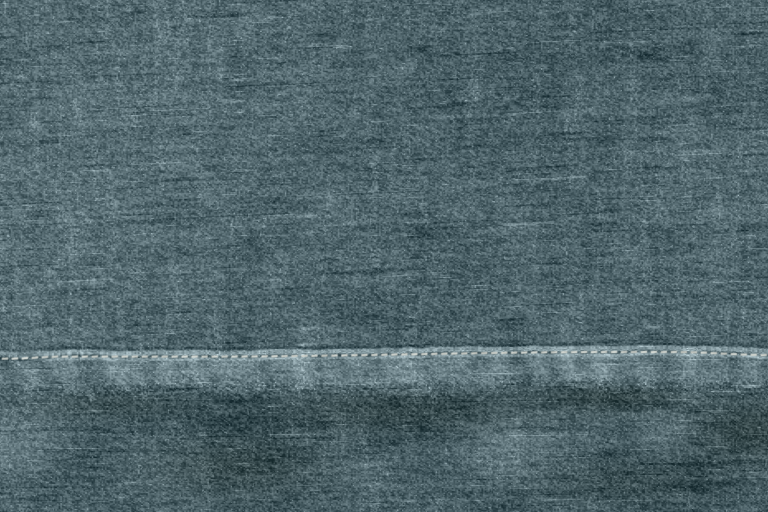
Reproduce this texture procedurally as a WebGL 1 fragment shader.

```glsl
precision highp float;
uniform vec2 u_resolution;

float hash(vec2 p) {
  vec3 q = fract(p.xyx * vec3(0.1031, 0.1030, 0.0973));
  q += dot(q, q.yzx + 33.33);
  return fract((q.x + q.y) * q.z);
}

float noise(vec2 p) {
  vec2 i = floor(p), f = fract(p);
  f = f * f * (3.0 - 2.0 * f);
  return mix(mix(hash(i), hash(i + vec2(1.0, 0.0)), f.x),
             mix(hash(i + vec2(0.0, 1.0)), hash(i + 1.0), f.x), f.y);
}

float cloud(vec2 p) {
  return 0.55 * noise(p) + 0.3 * noise(p * 2.1 + 17.0) + 0.15 * noise(p * 4.3 + 41.0);
}

// Soft elliptical spot
float spot(vec2 p, vec2 center, vec2 radius) {
  vec2 q = (p - center) / radius;
  return exp(-dot(q, q));
}

float line(float d, float halfWidth, float blur) {
  return 1.0 - smoothstep(halfWidth - blur, halfWidth + blur, abs(d));
}

// Height of the seam across the cloth
float seamHeight(float x) {
  return 0.304 + 0.004 * smoothstep(0.02, 0.12, x) + 0.009 * smoothstep(0.4, 1.2, x)
       - 0.006 * smoothstep(1.32, 1.5, x);
}

// Woven brightness variation around zero
float weave(vec2 p) {
  vec2 twill = vec2(p.x + 0.5 * p.y, p.y + 0.4 * p.x);
  float tone = 0.20 * (noise(p * vec2(310.0, 345.0)) - 0.5);
  tone += 0.11 * (noise(twill * vec2(150.0, 290.0) + 7.0) - 0.5);
  tone += 0.075 * (noise(p * vec2(17.0, 230.0) + 31.0) - 0.5);
  tone += 0.045 * (noise(p * vec2(6.0, 80.0) + 53.0) - 0.5);
  // Dark and pale slubs along the weft
  tone -= 0.08 * smoothstep(0.76, 0.96, noise(p * vec2(11.0, 190.0) + 83.0));
  tone += 0.12 * smoothstep(0.86, 0.98, noise(p * vec2(15.0, 270.0) + 101.0));
  // Short broken pale threads along the warp, and small flecks
  float warp = smoothstep(0.55, 0.95, noise(p * vec2(95.0, 13.0) + 131.0));
  tone += 0.10 * warp * smoothstep(0.4, 0.85, noise(p * vec2(280.0, 260.0) + 157.0));
  tone += 0.13 * smoothstep(0.86, 0.98, noise(p * vec2(210.0, 320.0) + 191.0));
  tone += 0.04 * (noise(p * vec2(26.0, 7.0) + 173.0) - 0.5);
  return tone - 0.008;
}

void main() {
  vec2 p = gl_FragCoord.xy / u_resolution.y;
  float px = 1.0 / u_resolution.y;
  float d = p.y - seamHeight(p.x);
  float below = 1.0 - smoothstep(-0.003, 0.003, d);

  // Upper cloth, its threads rising slightly to the right
  vec2 q = vec2(p.x, p.y - mix(0.045, 0.012, below) * p.x);
  float threads = weave(q);
  float tone = 0.318 + 0.075 * (cloud(p * vec2(5.0, 4.0)) - 0.5);
  tone += 0.03 * spot(p, vec2(0.1, 0.62), vec2(0.35, 0.4));
  tone -= 0.025 * spot(p, vec2(1.2, 0.9), vec2(0.35, 0.15));
  tone -= 0.02 * spot(p, vec2(0.55, 0.36), vec2(0.5, 0.06));

  // Lower cloth with worn dark patches
  float hem = 0.285 + 0.13 * (cloud(p * vec2(6.0, 11.0) + 9.0) - 0.5);
  float stain = 0.8 * spot(p, vec2(0.47, 0.09), vec2(0.16, 0.06));
  stain += 0.8 * spot(p, vec2(0.78, 0.20), vec2(0.25, 0.045));
  stain += 0.9 * spot(p, vec2(1.20, 0.225), vec2(0.14, 0.03));
  stain += 1.0 * spot(p, vec2(1.48, 0.16), vec2(0.12, 0.06));
  stain += 0.6 * spot(p, vec2(0.22, 0.21), vec2(0.16, 0.03));
  stain += 0.5 * spot(p, vec2(1.25, 0.06), vec2(0.2, 0.05));
  hem -= 0.09 * stain;
  hem += 0.06 * spot(p, vec2(0.04, 0.14), vec2(0.12, 0.10));
  hem += 0.05 * spot(p, vec2(1.02, 0.14), vec2(0.12, 0.06));
  hem += 0.04 * spot(p, vec2(0.75, 0.02), vec2(0.3, 0.05));

  // Faded band hanging from the seam, puckered at uneven intervals
  float frayed = d + 0.03 * (cloud(vec2(p.x * 9.0, 3.0)) - 0.5) + 0.05 * threads;
  float band = smoothstep(-0.086, -0.048, frayed);
  float slant = p.x + 0.22 * d;
  float ripple = slant * 78.0 + 5.0 * noise(vec2(slant * 7.0, 61.0));
  float fold = 0.5 + 0.3 * sin(ripple) + 0.7 * (noise(vec2(slant * 32.0, d * 12.0 + 60.0)) - 0.5);
  hem = mix(hem, 0.325 + 0.15 * clamp(fold, 0.0, 1.0), band);
  hem += 0.05 * band * spot(vec2(p.x, d), vec2(0.55, -0.05), vec2(0.4, 0.03));
  tone = mix(tone, hem, below) + threads;

  // Raised pale seam with a shadow above and grooves around the thread
  float wobble = d + 0.003 * (noise(vec2(p.x * 45.0, 5.0)) - 0.5);
  float leftEnd = 1.0 - smoothstep(0.06, 0.11, p.x);
  tone -= 0.09 * line(wobble - 0.0115, 0.0025, 0.003);
  tone += (0.20 - 0.08 * leftEnd) * line(wobble - 0.0035, 0.0045, 0.0025);
  tone += 0.13 * line(wobble + 0.0095, 0.0028, 0.0025);
  tone -= 0.08 * line(wobble + 0.0045, 0.002, 0.002);
  tone -= 0.20 * leftEnd * line(d + 0.009, 0.0035, 0.003);

  // Stitches
  float along = (fract(p.x / 0.0195) - 0.5) * 0.0195;
  float dash = line(along, 0.0062, 0.0012 + 0.5 * px);
  float stitch = dash * line(d + 0.0045 - 0.06 * along, 0.0022, 0.0008 + 0.5 * px);
  tone = mix(tone, 0.72 + 0.14 * noise(p * 90.0), 0.9 * stitch);

  // Slate dye, warmer in stains and on the thread
  tone = clamp(tone, 0.08, 0.87);
  vec3 color = tone + vec3(0.0, 0.083, 0.108);
  color -= vec3(-0.005, 0.006, 0.022) * stain * below * (1.0 - band);
  color = mix(color, vec3(tone + 0.03, tone + 0.05, tone + 0.03), stitch);
  gl_FragColor = vec4(color, 1.0);
}
```
